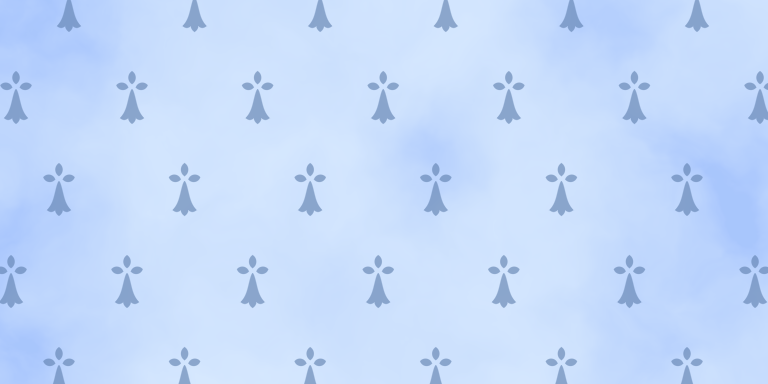
Give the GLSL for this pattern, as a WebGL 2 fragment shader.

```glsl
#version 300 es
precision highp float;
// Staggered rows of heraldic ermine spots on a pale blue watercolour ground.
// Spots are lens and bell distance functions repeated per cell; the ground
// is a few soft washes whose edges are warped by layered value noise.

uniform vec2 u_resolution;
out vec4 fragColor;

// Lengths are fractions of the canvas height
const vec2 SPACING = vec2(0.3271, 0.2396);
const float TOP_ROW_Y = 0.9857;
const float SPOT_HEIGHT = 0.138;

const vec3 PALE_BLUE = vec3(0.84, 0.91, 0.995);
const vec3 DEEP_BLUE = vec3(0.66, 0.775, 0.99);
const vec3 SPOT_INK = vec3(0.357, 0.487, 0.673);
const float INK_OPACITY = 0.6;

float hash(vec2 p) {
    vec3 q = fract(vec3(p.xyx) * 0.1031);
    q += dot(q, q.yzx + 33.33);
    return fract((q.x + q.y) * q.z);
}

float noise(vec2 p) {
    vec2 i = floor(p), f = fract(p);
    f = f * f * (3.0 - 2.0 * f);
    float low = mix(hash(i), hash(i + vec2(1, 0)), f.x);
    float high = mix(hash(i + vec2(0, 1)), hash(i + vec2(1, 1)), f.x);
    return mix(low, high, f.y);
}

float fbm(vec2 p) {
    float sum = 0.0, weight = 0.5;
    for (int i = 0; i < 5; i++) {
        sum += weight * noise(p);
        p = mat2(1.6, 1.2, -1.2, 1.6) * p + 7.3;
        weight *= 0.5;
    }
    return sum / 0.97;
}

// Soft round stain of pigment
float wash(vec2 p, vec2 center, float radius) {
    vec2 d = (p - center) / radius;
    return exp(-dot(d, d));
}

vec3 watercolour(vec2 p) {
    vec2 drift = vec2(fbm(p * 4.0 + 3.0), fbm(p * 4.0 + 41.0)) - 0.5;
    vec2 q = p + 0.26 * drift;
    float depth = 0.85 * wash(q, vec2(0.12, 0.96), 0.25)
        + 0.60 * wash(q, vec2(0.00, 0.44), 0.17)
        + 0.70 * wash(q, vec2(0.04, 0.06), 0.22)
        + 0.85 * wash(q, vec2(1.88, 0.48), 0.24)
        + 0.45 * wash(q, vec2(1.62, 0.94), 0.20)
        + 0.40 * wash(q, vec2(1.15, 0.57), 0.14)
        + 0.40 * wash(q, vec2(1.66, 0.10), 0.19);
    float cloud = fbm(q * 3.5 + 11.0);
    float grain = fbm(q * 9.0 + 23.0);
    depth *= 0.65 + 0.7 * grain;
    depth += 0.17 + 0.5 * (cloud - 0.5) + 0.12 * (grain - 0.5);
    return mix(PALE_BLUE, DEEP_BLUE, clamp(depth, 0.0, 1.0));
}

// Pointed lens from a to b, given its half width
float lens(vec2 p, vec2 a, vec2 b, float halfWidth) {
    float halfLength = 0.5 * length(b - a);
    vec2 axis = normalize(b - a);
    vec2 d = p - 0.5 * (a + b);
    vec2 q = abs(vec2(d.x * axis.y - d.y * axis.x, dot(d, axis)));
    float r = (halfLength * halfLength + halfWidth * halfWidth) / (2.0 * halfWidth);
    return length(q + vec2(r - halfWidth, 0.0)) - r;
}

// Flared tail with scalloped hem
float bell(vec2 p, float top) {
    float s = clamp((top - p.y) / 0.55, 0.0, 1.0);
    float halfWidth = 0.09 * sqrt(s) + 0.05 * s + 0.095 * pow(s, 5.0);
    float scallop = sin(3.14159 * clamp((p.x - 0.06) / 0.175, 0.0, 1.0));
    float hem = -0.385 - 0.04 * scallop;
    return max(max(0.85 * (p.x - halfWidth), p.y - top), 0.85 * (hem - p.y));
}

// Ermine spot of unit height centred on the origin
float ermine(vec2 p) {
    p.x = abs(p.x);
    float petals = min(lens(p, vec2(0.0, 0.25), vec2(0.0, 0.5), 0.07),
                       lens(p, vec2(0.07, 0.19), vec2(0.297, 0.232), 0.07));
    float tail = min(bell(p, 0.158), lens(p, vec2(0.0, -0.5), vec2(0.0, -0.24), 0.075));
    return min(petals, tail);
}

// Position relative to the nearest spot, in spot heights
vec2 spotCell(vec2 p) {
    float row = round((TOP_ROW_Y - p.y) / SPACING.y);
    bool odd = mod(row, 2.0) > 0.5;
    float start = odd ? 0.3438 - 0.0065 * (row - 1.0) : 0.1536 + 0.026 * step(row, 0.5);
    float column = round((p.x - start) / SPACING.x);
    // Odd rows have their leftmost spot nudged inward
    float nudge = odd && column < -0.5 ? 0.025 : 0.0;
    vec2 center = vec2(start + column * SPACING.x + nudge, TOP_ROW_Y - row * SPACING.y);
    return (p - center) / SPOT_HEIGHT;
}

void main() {
    vec2 p = gl_FragCoord.xy / u_resolution.y;
    float pixel = 1.0 / (u_resolution.y * SPOT_HEIGHT);
    float ink = 1.0 - smoothstep(-0.7 * pixel, 0.7 * pixel, ermine(spotCell(p)));
    fragColor = vec4(mix(watercolour(p), SPOT_INK, INK_OPACITY * ink), 1.0);
}
```
